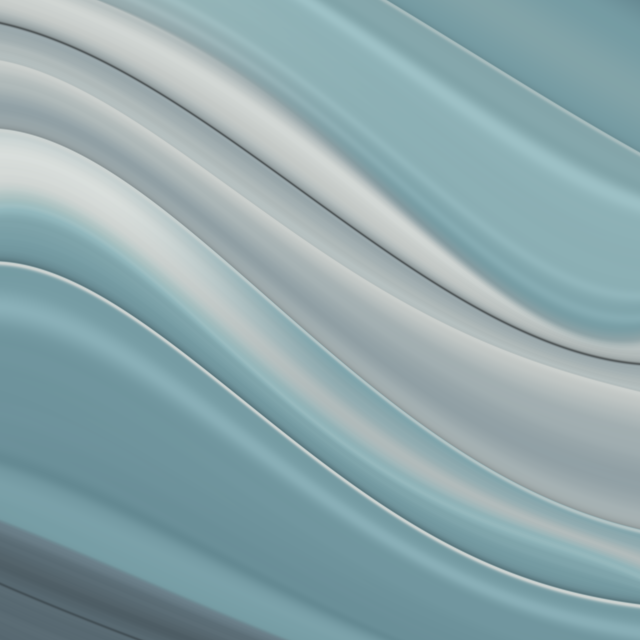
This background is drawn by a Shadertoy shader. Its source:

```glsl
// Draws glossy ribbons of pearl, silver and teal sweeping down from left to right.

const vec3 SLATE  = vec3(0.31, 0.37, 0.40);
const vec3 DEEP   = vec3(0.40, 0.54, 0.58);
const vec3 TEAL   = vec3(0.46, 0.61, 0.64);
const vec3 AQUA   = vec3(0.55, 0.69, 0.71);
const vec3 MIST   = vec3(0.65, 0.75, 0.75);
const vec3 STEEL  = vec3(0.57, 0.63, 0.65);
const vec3 SILVER = vec3(0.69, 0.73, 0.73);
const vec3 PEARL  = vec3(0.82, 0.84, 0.83);

// Smooth curve through five heights spaced evenly over x = 0..1
float curve(float x, float a, float b, float c, float d, float e) {
    float s = 4.0 * x;
    float d2 = c - 2.0 * b + a;
    float d3 = d - 3.0 * c + 3.0 * b - a;
    float d4 = e - 4.0 * d + 6.0 * c - 4.0 * b + a;
    return a + s * (b - a + (s - 1.0) / 2.0 * (d2 + (s - 2.0) / 3.0 * (d3 + (s - 3.0) / 4.0 * d4)));
}

// Four evenly spaced colour stops
vec3 ramp(float t, vec3 a, vec3 b, vec3 c, vec3 d) {
    float s = 3.0 * clamp(t, 0.0, 1.0);
    vec3 col = mix(a, b, smoothstep(0.0, 1.0, s));
    col = mix(col, c, smoothstep(1.0, 2.0, s));
    return mix(col, d, smoothstep(2.0, 3.0, s));
}

float glow(float d, float width) {
    return exp(-d * d / (width * width));
}

// Position across a ribbon: 0 at its top edge, 1 at its bottom edge
float across(float y, float top, float bottom) {
    return (top - y) / (top - bottom);
}

// Lays a ribbon below an edge, with a contact shadow above and a bright rim
vec3 lay(vec3 under, vec3 over, float depth, float soft, float shadow, float rim) {
    under *= 1.0 - shadow * exp(-max(-depth, 0.0) / 0.006);
    over = mix(over, PEARL, rim * glow(depth - 0.003, 0.004));
    return mix(under, over, smoothstep(-soft, soft, depth));
}

// Fine brushed sheen that follows the ribbon
float brushed(float t, float x) {
    float sum = 0.0;
    float amp = 0.5;
    float freq = 13.0;
    for (int i = 0; i < 4; i++) {
        sum += amp * sin(freq * t + 3.0 * sin(2.0 * x + float(i)) + 1.7 * float(i));
        freq *= 2.1;
        amp *= 0.6;
    }
    return sum;
}

void mainImage(out vec4 fragColor, in vec2 fragCoord) {
    vec2 p = fragCoord / iResolution.xy;
    float x = p.x;
    float y = p.y;
    float soft = 1.2 / iResolution.y;
    float toRight = smoothstep(0.1, 0.7, x);

    // Ribbon edges, from top to bottom
    float sky    = curve(x, 1.300, 1.195, 1.062, 0.911, 0.762);
    float crest  = curve(x, 1.060, 0.957, 0.792, 0.577, 0.473);
    float seam   = curve(x, 0.964, 0.854, 0.681, 0.516, 0.431);
    float fold   = curve(x, 0.906, 0.785, 0.609, 0.469, 0.388);
    float belly  = curve(x, 0.799, 0.677, 0.464, 0.277, 0.173);
    float shore  = curve(x, 0.681, 0.557, 0.339, 0.193, 0.102);
    float wave   = curve(x, 0.592, 0.477, 0.281, 0.126, 0.056);
    float shade  = curve(x, 0.186, 0.082, -0.021, -0.110, -0.190);
    float crease = curve(x, 0.088, -0.012, -0.100, -0.180, -0.250);

    // Upper teal sheets
    vec3 col = ramp((y - sky) / 0.27, TEAL, AQUA * 0.93, TEAL, DEEP * 0.95);
    float t = across(y, sky, crest);
    vec3 sheet = ramp(t, AQUA * 0.94, AQUA, AQUA, mix(STEEL, TEAL, toRight));
    sheet = mix(sheet, MIST, 0.45 * (1.0 - toRight) * smoothstep(0.2, 0.6, t));
    sheet += 0.07 * glow(t - 0.28, 0.055) - 0.035 * glow(t - 0.20, 0.05);
    sheet += 0.04 * (glow(t - 0.78, 0.035) + glow(t - 0.90, 0.03));
    sheet += 0.006 * brushed(t, x);
    col = lay(col, sheet, sky - y, soft, 0.10, 0.45);

    // Pearl band, with an upper edge that softens to the right
    t = across(y, crest, seam);
    vec3 pearl = ramp(t, mix(SILVER, STEEL, toRight), PEARL, PEARL * 0.95, mix(SILVER, STEEL, 0.4));
    pearl = mix(pearl, SILVER, 0.75 * smoothstep(0.6, 1.0, x));
    pearl += 0.010 * brushed(t, x);
    col = lay(col, pearl, crest - y, mix(soft, 0.022, toRight), 0.08, 0.3 * (1.0 - toRight));

    // Silver folds
    t = across(y, seam, fold);
    vec3 silver = ramp(t, STEEL, mix(STEEL, SILVER, 0.5), SILVER, SILVER * 1.07);
    col = lay(col, silver + 0.008 * brushed(t, x), seam - y, soft, 0.22, 0.15);
    col *= 1.0 - 0.40 * glow(y - seam, 0.0022);

    t = across(y, fold, belly);
    vec3 steel = ramp(t, PEARL * 0.95, mix(SILVER, STEEL, 0.5 * toRight), STEEL, mix(STEEL, SILVER, 0.5 + 0.3 * toRight));
    col = lay(col, steel + 0.008 * brushed(t, x), fold - y, soft, 0.07, 0.4);

    // White swell that turns teal to the right
    t = across(y, belly, shore);
    vec3 swellLeft = ramp(t, SILVER * 1.1, PEARL * 1.04, PEARL, MIST);
    vec3 swellRight = ramp(t, TEAL * 1.05, mix(AQUA, STEEL, 0.4), SILVER * 1.01, AQUA);
    vec3 swell = mix(swellLeft, swellRight, smoothstep(0.15, 0.55, x));
    col = lay(col, swell + 0.010 * brushed(t, x), belly - y, soft, 0.18, 0.65);

    // Teal trough
    t = across(y, shore, wave);
    vec3 trough = ramp(t, AQUA * 1.06, mix(TEAL, AQUA, 0.4), TEAL, mix(DEEP, TEAL, 0.6));
    col = lay(col, trough + 0.008 * brushed(t, x), shore - y, 0.010, 0.0, 0.1);

    // Broad lower wave
    t = across(y, wave, shade);
    vec3 water = ramp(t, TEAL, mix(TEAL, DEEP, 0.35), mix(DEEP, TEAL, 0.35), TEAL * 1.02);
    water += 0.09 * glow(t - 0.18, 0.06) + 0.03 * glow(t - 0.86, 0.06);
    water -= 0.035 * glow(t - 0.76, 0.03);
    col = lay(col, water + 0.007 * brushed(t, x), wave - y, soft, 0.25, 0.95);

    // Slate corner
    t = across(y, shade, crease);
    vec3 slate = ramp(t, SLATE * 1.35, SLATE * 1.15, SLATE, SLATE * 1.12);
    col = lay(col, slate + 0.012 * brushed(t, x), shade - y, 0.005, 0.05, 0.0);
    col *= 1.0 - 0.25 * glow(y - crease, 0.0025);

    fragColor = vec4(clamp(col, 0.0, 1.0), 1.0);
}
```
